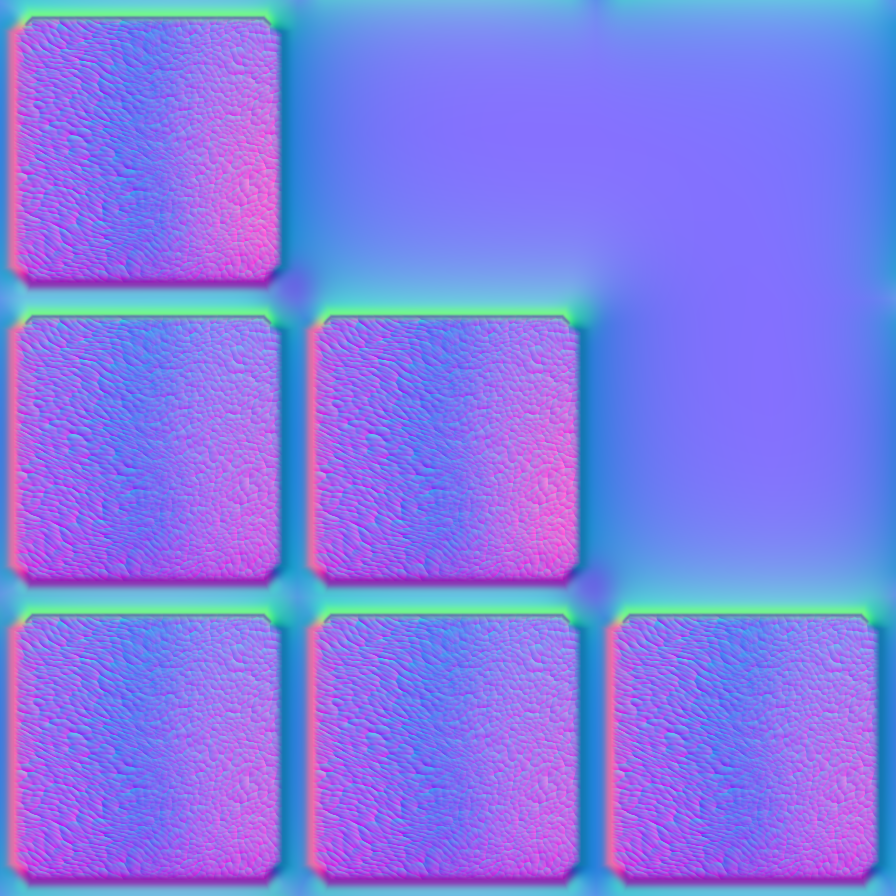
A Shadertoy shader for this texture map:

```glsl
// Tangent-space normal map: a staircase of chamfered leather tiles on a 3x3 grid.
// Wrapped distance fields give rims and soft halos; smooth cellular noise
// supplies the grain, with slanted creases at left and pebbles at right.
#define GRID 3.0
#define HALF_SIZE vec2(0.449, 0.446)
#define CHAMFER 0.060
#define CORNER 0.05
#define REACH_LEFT_DOWN vec2(0.12, 0.12)
#define REACH_RIGHT_UP vec2(0.165, 0.145)
#define RIM_OUT 0.024
#define RIM_IN 0.017
#define GRAIN 0.40
#define FLAT_COLOR vec3(0.50, 0.45, 1.0)

vec2 hash2(vec2 p) {
    vec3 q = fract(p.xyx * vec3(0.1031, 0.1030, 0.0973));
    q += dot(q, q.yzx + 33.33);
    return fract((q.xx + q.yz) * q.zy);
}

// Smoothed offset from the nearest cell points: the slope of rounded bumps.
vec2 cellSlope(vec2 p) {
    vec2 cell = floor(p), slope = vec2(0.0);
    float total = 0.0001;
    for (int y = -1; y <= 1; y++)
    for (int x = -1; x <= 1; x++) {
        vec2 c = cell + vec2(x, y);
        vec2 v = p - c - hash2(c + 40.0);
        float w = exp(-8.0 * dot(v, v));
        slope += w * v;
        total += w;
    }
    return slope / total;
}

// Tiles fill the lower-left staircase of the repeating grid.
bool isTile(vec2 id) {
    return id.x + id.y < GRID - 0.5;
}

// Signed distance to the chamfered tile.
float tileDistance(vec2 p) {
    vec2 a = abs(p) - HALF_SIZE;
    return max(max(a.x, a.y), (a.x + a.y + CHAMFER) * 0.7071);
}

// Leather face: broad colour bands plus grain.
vec3 leather(vec2 p, vec2 id) {
    vec2 s = p / HALF_SIZE;
    float pinkness = (id.x + id.y > 1.5 && id.y > 0.5) ? 1.0 : 0.5;
    float band = s.x + 0.1 + 0.06 * sin(s.y * 5.0 + 1.0);

    vec3 color = mix(vec3(0.60, 0.41, 0.94), vec3(0.60, 0.47, 0.96), smoothstep(-0.3, 0.5, s.x));
    color = mix(color, vec3(0.40, 0.45, 0.95), 0.85 * exp(-band * band * 8.0));
    float pink = smoothstep(0.0, 1.0, s.x) * smoothstep(1.4, -0.5, s.y);
    color = mix(color, vec3(0.88, 0.43, 0.85), pink * pinkness);
    color += vec3(-0.06, 0.07, 0.0) * s.y * (1.2 - pinkness);
    color = mix(color, vec3(0.70, 0.27, 0.88), 0.55 * smoothstep(-0.6, -1.05, s.y));
    color = mix(color, vec3(0.82, 0.38, 0.82), 0.45 * smoothstep(-0.75, -1.0, s.x));

    vec2 bend = 0.010 * vec2(sin(p.y * 21.0), sin(p.x * 17.0 + 3.0 * sin(p.y * 9.0)));
    vec2 q = p + bend;
    vec2 creases = cellSlope(vec2(q.x * 34.0, (q.y + 0.3 * q.x) * 76.0));
    vec2 pebbles = cellSlope(q * vec2(60.0, 66.0)) * 0.7;
    vec2 slope = mix(creases, pebbles, smoothstep(-0.4, 0.4, s.x));
    slope += 0.22 * cellSlope(q * 23.0 + 7.0);
    color.r += GRAIN * (0.7 * slope.x - 0.45 * slope.y);
    color.g += GRAIN * slope.y;
    return color;
}

void mainImage(out vec4 fragColor, in vec2 fragCoord) {
    vec2 uv = fragCoord / iResolution.xy * GRID;
    float pixel = GRID / iResolution.y;

    // Nearest tile and the halos cast by its neighbours
    vec2 local = vec2(0.0), id = vec2(0.0), facing = vec2(0.0), halo = vec2(0.0);
    float nearest = 9.0, greenCorner = 0.0;
    for (int y = -1; y <= 1; y++)
    for (int x = -1; x <= 1; x++) {
        vec2 cell = floor(uv) + vec2(x, y);
        vec2 wrapped = mod(cell, GRID);
        if (!isTile(wrapped)) continue;
        vec2 p = uv - cell - vec2(0.496, 0.5);
        vec2 outer = max(abs(p) - HALF_SIZE + CORNER, 0.0);
        float reach = length(outer);
        vec2 n = outer / max(reach, 0.0001);
        vec2 extent = mix(REACH_LEFT_DOWN, REACH_RIGHT_UP, step(0.0, p));
        halo = max(halo, n * n * exp(-max(reach - CORNER, 0.0) / extent));
        vec2 v = p - HALF_SIZE + 0.005;
        greenCorner = max(greenCorner, exp(-dot(v, v) * 260.0));
        float d = tileDistance(p);
        if (d < nearest) {
            nearest = d;
            local = p;
            id = wrapped;
            facing = n * sign(p);
        }
    }

    // Floor: flat blue, blue beside the tiles and cyan above or below them
    vec3 color = FLAT_COLOR + 0.03 * sin(uv.x * 2.0 + uv.y * 1.7) * vec3(1.0, -0.5, 0.0);
    color += halo.x * vec3(-0.43, 0.06, -0.18) + halo.y * vec3(-0.10, 0.46, -0.16);
    color = mix(color, vec3(0.18, 0.80, 0.66), 0.6 * greenCorner);

    // Violet pools at the inner corners of the staircase
    for (float k = 1.0; k < GRID; k++) {
        vec2 v = uv - vec2(k, GRID - k) + vec2(0.02, -0.045);
        color = mix(color, vec3(0.45, 0.33, 0.90), 0.75 * exp(-dot(v, v) * 110.0));
    }

    // Face, then the bevel coloured by the direction it faces
    color = mix(color, leather(local, id), smoothstep(pixel, -pixel, nearest));
    vec3 bevel = vec3(0.52, 0.48, 0.70);
    bevel += facing.x * (facing.x < 0.0 ? vec3(-0.48, 0.06, 0.06) : vec3(-0.44, -0.02, -0.02));
    bevel += facing.y * (facing.y > 0.0 ? vec3(-0.06, 0.50, -0.20) : vec3(-0.06, 0.40, 0.02));
    float t = (nearest - 0.002) / (nearest > 0.002 ? RIM_OUT : RIM_IN);
    color = mix(color, bevel, 0.85 * exp(-t * t));

    // Thin dark seam just inside the upper rim
    float seam = exp(-pow((nearest + 0.006) / 0.006, 2.0));
    color = mix(color, vec3(0.33, 0.24, 0.70), 0.55 * seam * smoothstep(0.75, 1.0, facing.y));
    fragColor = vec4(clamp(color, 0.0, 1.0), 1.0);
}
```
